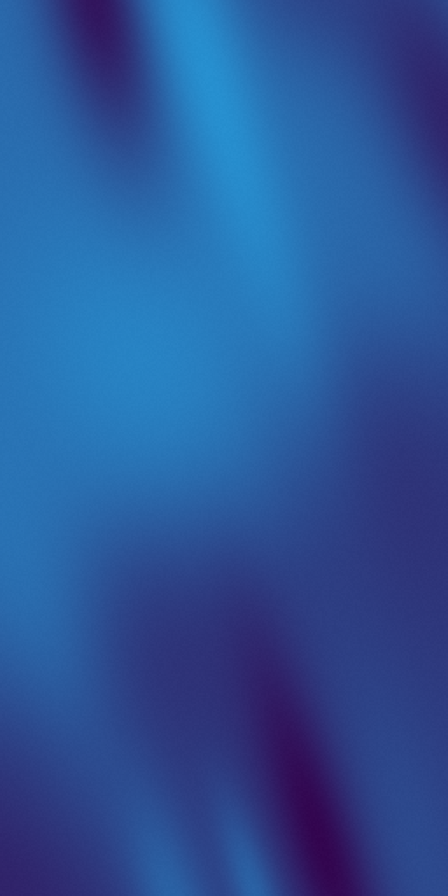
A WebGL 1 fragment shader for this background:

```glsl
precision highp float;
// Soft slanted curtains of azure light over indigo and violet shade.
// A tone field is built by blending leaning Gaussian glows over a diagonal
// base, then coloured by a three-stop ramp and finished with faint grain.

uniform vec2 u_resolution;

const vec3 VIOLET = vec3(0.20, 0.02, 0.31);
const vec3 INDIGO = vec3(0.18, 0.21, 0.48);
const vec3 AZURE  = vec3(0.15, 0.57, 0.82);

// Tone is the green level of the ramp stops.
const float TONE_LOW  = 0.02;
const float TONE_MID  = 0.21;
const float TONE_HIGH = 0.57;

const float BASE_SHADE  = 0.24;
const float BASE_LIGHT  = 0.42;
const float BASE_HEIGHT = 0.54;
const float BASE_SLOPE  = 0.65;
const float BASE_SOFT   = 0.34;

const float LEAN = 0.3;         // sideways drift of a streak per unit of fall
const float GRAIN_CELLS = 256.0;
const float GRAIN_AMOUNT = 0.012;

float hash(vec2 cell) {
  vec3 q = fract(vec3(cell.xyx) * 0.1031);
  q += dot(q, q.yzx + 33.33);
  return fract((q.x + q.y) * q.z);
}

// Weight of an elliptical Gaussian sheared sideways by lean.
float glow(vec2 p, vec2 center, vec2 radius, float lean) {
  vec2 d = p - center;
  d.x += lean * d.y;
  d /= radius;
  return exp(-dot(d, d));
}

float toneField(vec2 p) {
  // Diagonal split between the light upper left and shaded lower right
  float rise = p.y - BASE_HEIGHT - BASE_SLOPE * p.x;
  float tone = mix(BASE_SHADE, BASE_LIGHT, smoothstep(-BASE_SOFT, BASE_SOFT, rise));

  // Broad light in the centre and along the left edge
  tone = mix(tone, 0.53, 0.90 * glow(p, vec2(0.34, 1.22), vec2(0.35, 0.35), 0.1));
  tone = mix(tone, 0.46, 0.70 * glow(p, vec2(0.05, 0.78), vec2(0.14, 0.50), LEAN));

  // Shade on the right, below the centre and in the lower left corner
  tone = mix(tone, 0.19, 0.85 * glow(p, vec2(0.92, 0.88), vec2(0.25, 0.40), LEAN));
  tone = mix(tone, 0.18, 0.70 * glow(p, vec2(0.42, 0.50), vec2(0.18, 0.30), LEAN));
  tone = mix(tone, 0.13, 0.95 * glow(p, vec2(0.00, 0.00), vec2(0.25, 0.35), 0.6));

  // Upper shadows, with the bright streak between them
  tone = mix(tone, 0.26, 0.80 * glow(p, vec2(0.68, 2.05), vec2(0.20, 0.20), LEAN));
  tone = mix(tone, 0.07, glow(p, vec2(0.21, 2.03), vec2(0.12, 0.36), 0.2));
  tone = mix(tone, 0.14, glow(p, vec2(1.02, 1.72), vec2(0.17, 0.45), 0.4));
  tone = mix(tone, 0.57, 0.95 * glow(p, vec2(0.475, 1.80), vec2(0.10, 0.55), LEAN));

  // Lower right haze, violet streak and the two small lights beside it
  tone = mix(tone, 0.30, 0.80 * glow(p, vec2(0.93, 0.10), vec2(0.12, 0.40), LEAN));
  tone = mix(tone, 0.02, glow(p, vec2(0.715, 0.12), vec2(0.09, 0.43), LEAN));
  tone = mix(tone, 0.40, 0.90 * glow(p, vec2(0.39, -0.02), vec2(0.08, 0.25), LEAN));
  tone = mix(tone, 0.40, 0.90 * glow(p, vec2(0.57, 0.00), vec2(0.05, 0.20), LEAN));
  return tone;
}

vec3 ramp(float tone) {
  vec3 shade = mix(VIOLET, INDIGO, clamp((tone - TONE_LOW) / (TONE_MID - TONE_LOW), 0.0, 1.0));
  return mix(shade, AZURE, clamp((tone - TONE_MID) / (TONE_HIGH - TONE_MID), 0.0, 1.0));
}

void main() {
  // Canvas spans 1 unit across and 2 units up
  vec2 p = gl_FragCoord.xy / u_resolution * vec2(1.0, 2.0);
  vec3 color = ramp(toneField(p));
  color += GRAIN_AMOUNT * (hash(floor(p * GRAIN_CELLS)) - 0.5);
  gl_FragColor = vec4(color, 1.0);
}
```
